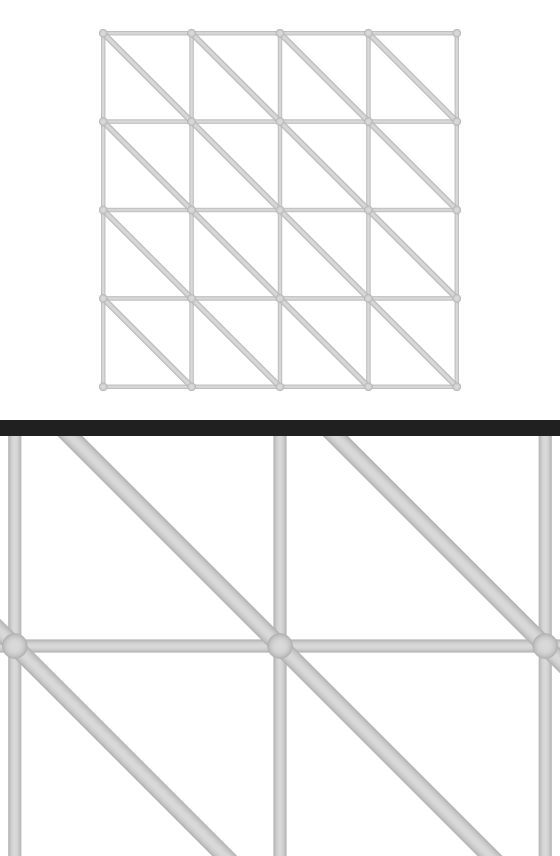
Top: the whole. Bottom: its middle third, enlarged.
Write a Shadertoy shader that draws this pattern.

```glsl
// Four by four lattice of grey rods with falling diagonals and ball joints on white.

const float CELLS = 4.0;
const float SPACING = 0.2105;         // cell size, in canvas heights
const float ROD_RADIUS = 0.0052;
const float DIAGONAL_RADIUS = 0.0070;
const float BALL_RADIUS = 0.0101;
const vec3 PAPER = vec3(1.0);
const vec3 LIT = vec3(0.85);
const vec3 RIM = vec3(0.68);

// Signed offset to the nearest whole number
float toNearest(float x) {
    return fract(x + 0.5) - 0.5;
}

// Distance outside (positive) or inside (negative) the lattice square
float latticeBox(vec2 grid) {
    vec2 d = abs(grid - 0.5 * CELLS) - 0.5 * CELLS;
    return max(d.x, d.y) * SPACING;
}

// Distance to the nearest of the lines at x = 0, 1 .. CELLS, with finite length
float rodDistance(vec2 grid) {
    vec2 nearest = vec2(clamp(round(grid.x), 0.0, CELLS), clamp(grid.y, 0.0, CELLS));
    return length(grid - nearest) * SPACING;
}

// Lays a rounded solid over the base, darkening towards its silhouette
vec3 paintRound(vec3 base, float dist, float radius, float falloff, float clip, float pixel) {
    float t = clamp(dist / radius, 0.0, 1.0);
    vec3 shade = mix(LIT, RIM, pow(t, falloff));
    float edge = max(dist - radius, clip);
    float cover = clamp(0.5 - edge / pixel, 0.0, 1.0);
    return mix(base, shade, cover);
}

void mainImage(out vec4 fragColor, in vec2 fragCoord) {
    float pixel = 1.0 / iResolution.y;
    vec2 p = (fragCoord - 0.5 * iResolution.xy) * pixel;
    vec2 grid = p / SPACING + 0.5 * CELLS;

    // Horizontal and vertical rods
    vec3 color = PAPER;
    color = paintRound(color, rodDistance(grid.yx), ROD_RADIUS, 2.0, -1.0, pixel);
    color = paintRound(color, rodDistance(grid), ROD_RADIUS, 2.0, -1.0, pixel);

    // Thicker diagonals, from upper left to lower right of every cell
    float diagonal = abs(toNearest(grid.x + grid.y)) * SPACING * inversesqrt(2.0);
    color = paintRound(color, diagonal, DIAGONAL_RADIUS, 2.0, latticeBox(grid), pixel);

    // Ball joints
    vec2 joint = clamp(round(grid), 0.0, CELLS);
    float ball = length(grid - joint) * SPACING;
    color = paintRound(color, ball, BALL_RADIUS, 3.0, -1.0, pixel);

    fragColor = vec4(color, 1.0);
}
```
